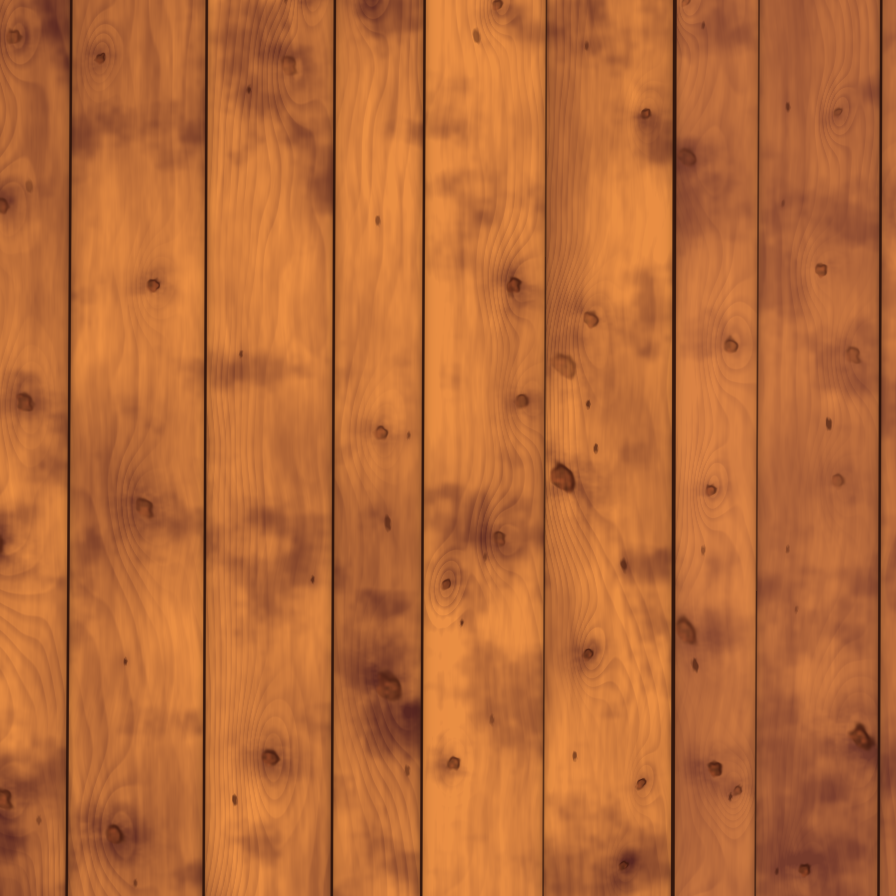
This texture is drawn by a Shadertoy shader. Its source:

```glsl
// Nine upright boards of stained knotty pine, divided by dark narrow seams.
// Each board has its own tone, smudges, growth rings and fibres; hashed knots
// bend the rings around themselves and leave a ragged dark stain in the wood.

const int SEAM_COUNT = 8;
const float SEAMS[10] = float[](-0.03, 0.077, 0.229, 0.372, 0.472,
                                0.608, 0.752, 0.845, 0.982, 1.11);
const float BOARD_TONE[9] = float[](-0.10, 0.0, 0.0, -0.05, 0.15,
                                    0.0, -0.04, -0.06, -0.08);
const vec3 DARK_WOOD = vec3(0.53, 0.28, 0.17);
const vec3 LIGHT_WOOD = vec3(0.88, 0.53, 0.255);
const vec3 ROSY_WOOD = vec3(0.72, 0.41, 0.27);
const vec3 KNOT_HEART = vec3(0.44, 0.20, 0.10);
const vec3 KNOT_RIM = vec3(0.24, 0.09, 0.05);
const vec3 SEAM_COLOR = vec3(0.17, 0.07, 0.04);

struct Board { float id, centre, halfWidth, seamDist, seamHalf, seamDark; };
struct Knots { float core, rim, stain, lift; };

float hash(vec2 p) {
    vec3 q = fract(p.xyx * 0.1031);
    q += dot(q, q.yzx + 33.33);
    return fract((q.x + q.y) * q.z);
}

float noise(vec2 p) {
    vec2 i = floor(p), f = fract(p);
    f = f * f * (3.0 - 2.0 * f);
    return mix(mix(hash(i), hash(i + vec2(1, 0)), f.x),
               mix(hash(i + vec2(0, 1)), hash(i + vec2(1, 1)), f.x), f.y);
}

float fbm(vec2 p) {
    float sum = 0.0, amp = 0.53;
    for (int i = 0; i < 4; i++) {
        sum += amp * noise(p);
        p = p * 2.03 + 17.3;
        amp *= 0.5;
    }
    return sum;
}

// Seams lean slightly, each by its own amount.
float seamX(int i, float y) {
    return SEAMS[i] + (y - 0.5) * 0.006 * hash(vec2(i, 7.0));
}

// The sixth seam gapes; the ones beside it are tight and faint.
Board findBoard(vec2 p) {
    int k = 0;
    for (int i = 1; i <= SEAM_COUNT; i++) if (p.x > seamX(i, p.y)) k = i;
    float left = seamX(k, p.y), right = seamX(k + 1, p.y);
    int nearest = p.x - left < right - p.x ? k : k + 1;
    bool tight = nearest == 5 || nearest == 7;
    float halfGap = nearest == 6 ? 0.0021 : tight ? 0.0009 : 0.0014;
    return Board(float(k), 0.5 * (left + right), 0.5 * (right - left),
                 min(p.x - left, right - p.x), halfGap, tight ? 0.65 : 0.92);
}

// One optional knot per row of a board; stretch lengthens it along the grain.
Knots gatherKnots(vec2 p, Board b, float rows, float density, vec2 sizes, float stretch, float seed) {
    Knots k = Knots(0.0, 0.0, 0.0, 0.0);
    for (int j = -2; j <= 2; j++) {
        vec2 cell = vec2(b.id + seed, floor(p.y * rows) + float(j));
        if (hash(cell + 17.0) > density) continue;
        float h = hash(cell + 83.0), fade = mix(0.4, 1.0, hash(cell + 31.0));
        float size = mix(sizes.x, sizes.y, h * h);
        vec2 centre = vec2(b.centre + b.halfWidth * 1.5 * (hash(cell + 41.0) - 0.5),
                           (cell.y + hash(cell + 59.0)) / rows);
        vec2 d = p - centre;
        d.y = (d.y + d.x * (h - 0.5)) / stretch;
        vec2 q = d / size;
        float r = length(q) + 0.45 * (noise(q * 1.5 + cell * 5.0) - 0.5);
        float soft = 0.12 + 1.0 / (iResolution.y * size);
        k.core = max(k.core, fade * (1.0 - smoothstep(0.95 - soft, 0.95 + soft, r)));
        k.rim = max(k.rim, fade * exp(-pow((r - 0.85) / 0.28, 2.0)) * smoothstep(-0.9, 0.7, q.y + q.x));
        k.stain += exp(-dot(q, q * vec2(0.06, 0.12))) * fade;
        k.lift += 4.5 * exp(-dot(q, q * vec2(0.08, 0.025)));
    }
    return k;
}

// Thin patchy growth rings plus streaky fibres and pores, centred near zero.
float grain(vec2 p, Board b, float lift) {
    float u = p.x - b.centre;
    float growth = u * 60.0 + 10.0 * noise(vec2(u * 9.0 + b.id * 11.0, p.y * 1.8 + b.id * 5.0)) + lift;
    growth += 0.9 * noise(vec2(u * 40.0, p.y * 14.0) + b.id * 7.0);
    float ring = fract(growth);
    float late = smoothstep(0.35, 0.85, ring) * (1.0 - smoothstep(0.85, 1.0, ring));
    float patchy = smoothstep(0.25, 0.75, noise(p * vec2(16.0, 7.0) + b.id * 3.0));
    float fibre = fbm(vec2(p.x * 130.0 + 2.0 * noise(p * 12.0), p.y * 9.0 + b.id * 9.0));
    float pores = noise(p * vec2(230.0, 75.0)) - 0.5;
    return 0.2 * (0.28 - late) * mix(0.25, 1.0, patchy) + 0.42 * (fibre - 0.5) + 0.1 * pores;
}

void mainImage(out vec4 fragColor, in vec2 fragCoord) {
    vec2 p = fragCoord / iResolution.xy;
    Board b = findBoard(p);
    float density = mix(0.3, 0.85, hash(vec2(b.id, 3.0)));
    Knots knots = gatherKnots(p, b, 8.0, density, vec2(0.005, 0.015), 1.05, 0.0);
    Knots flecks = gatherKnots(p, b, 8.0, 0.5, vec2(0.0018, 0.004), 2.0, 50.0);

    // Wood tone: board, blotches, smudges, grain, stains and an edge falloff
    vec2 fromCentre = p - vec2(0.47, 0.42);
    float tone = 0.83 + BOARD_TONE[int(b.id)] - 0.55 * dot(fromCentre, fromCentre);
    tone += 1.25 * (fbm(p * vec2(9.0, 5.0) + b.id * 13.7) - 0.5);
    tone -= 0.6 * smoothstep(0.52, 0.82, fbm(p * vec2(13.0, 15.0) + b.id * 23.1));
    tone += grain(p, b, knots.lift);
    float ragged = smoothstep(0.25, 0.75, fbm(p * vec2(30.0, 42.0)));
    tone -= 0.75 * min(knots.stain, 1.2) * (0.25 + ragged);
    tone -= 0.2 * min(flecks.stain, 1.0);
    vec3 color = mix(DARK_WOOD, LIGHT_WOOD, clamp(tone, -0.5, 1.1));
    color = mix(color, ROSY_WOOD, b.id > 5.5 ? 0.3 : 0.0);

    // Knots and flecks
    vec3 heart = KNOT_HEART * (0.7 + 0.6 * noise(p * 220.0));
    color = mix(color, heart, 0.8 * knots.core);
    color = mix(color, KNOT_RIM, 0.75 * knots.rim);
    color = mix(color, KNOT_RIM, 0.7 * flecks.core);

    // Seams with shaded board edges
    float aa = 0.8 / iResolution.x;
    color *= 1.0 - 0.3 * b.seamDark * exp(-b.seamDist / 0.004);
    float seam = 1.0 - smoothstep(b.seamHalf - aa, b.seamHalf + aa, b.seamDist);
    fragColor = vec4(mix(color, SEAM_COLOR, b.seamDark * seam), 1.0);
}
```
